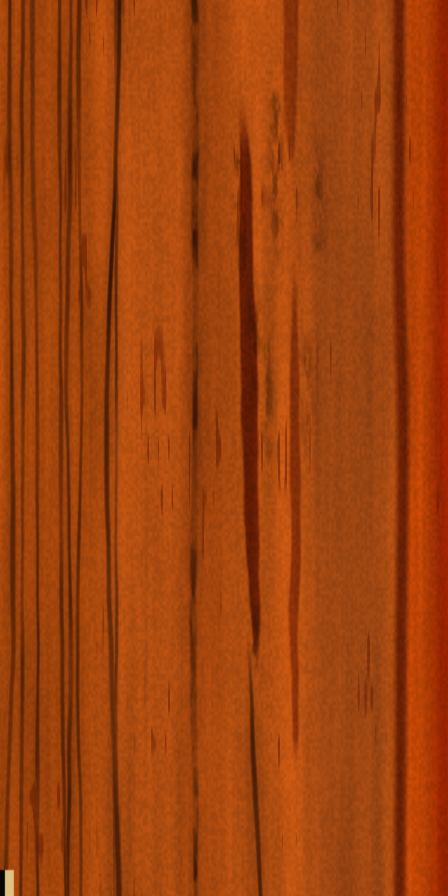
Give the GLSL for this texture, as a WebGL 2 fragment shader.

```glsl
#version 300 es
precision highp float;

uniform vec2 u_resolution;
out vec4 fragColor;

float hash(vec2 p) {
    vec3 q = fract(vec3(p.xyx) * 0.1031);
    q += dot(q, q.yzx + 33.33);
    return fract((q.x + q.y) * q.z);
}

float noise(vec2 p) {
    vec2 i = floor(p), f = fract(p);
    f = f * f * (3.0 - 2.0 * f);
    return mix(mix(hash(i), hash(i + vec2(1, 0)), f.x),
               mix(hash(i + vec2(0, 1)), hash(i + vec2(1, 1)), f.x), f.y);
}

float fbm(vec2 p) {
    float sum = 0.0, amp = 0.5;
    for (int i = 0; i < 4; i++) {
        sum += amp * noise(p);
        p = p * 2.03 + 17.3;
        amp *= 0.5;
    }
    return sum / 0.9375;
}

// Soft band from edge a to edge b
float band(float x, float a, float b, float blur) {
    return smoothstep(a - blur, a + blur, x) * (1.0 - smoothstep(b - blur, b + blur, x));
}

// Thin dark line wandering around x, with uneven weight along its length
float vein(vec2 p, float x, float width, float wander, float seed) {
    float center = x + wander * (noise(vec2(p.y * 1.7, seed)) - 0.5)
                 + 0.003 * (noise(vec2(p.y * 9.0, seed + 5.0)) - 0.5);
    float w = width * (0.6 + 0.8 * noise(vec2(p.y * 4.0, seed + 9.0)));
    float d = abs(p.x - center);
    float core = 1.0 - smoothstep(w * 0.25, w + 0.002, d);
    float halo = exp(-d * d / (w * w * 12.0));
    return (core * 0.75 + halo * 0.25) * (0.55 + 0.45 * noise(vec2(p.y * 6.0, seed + 3.0)));
}

// Lens-shaped streak tapering between two heights
float streak(vec2 p, float x, float lean, float low, float high, float width) {
    float t = clamp((p.y - low) / (high - low), 0.0, 1.0);
    float w = width * pow(sin(t * 3.14159), 0.6);
    float center = x + lean * (0.5 - t) + 0.006 * (noise(vec2(p.y * 5.0, x * 90.0)) - 0.5);
    float ragged = 0.004 * (noise(p * vec2(90.0, 14.0)) - 0.5);
    float inside = 1.0 - smoothstep(w - 0.004, w + 0.005, abs(p.x - center) + ragged);
    return inside * smoothstep(0.0, 0.08, t) * smoothstep(1.0, 0.85, t);
}

// Scattered sooty patches broken up by the grain
float smudges(vec2 p) {
    float sum = 0.0;
    for (int i = 0; i < 9; i++) {
        float k = float(i);
        vec2 c = vec2(0.52 + 0.2 * hash(vec2(k, 3.7)), 0.35 + 1.4 * hash(vec2(k, 8.2)));
        vec2 d = (p - c) / vec2(0.014, 0.09 + 0.06 * hash(vec2(k, 1.9)));
        sum += exp(-dot(d, d));
    }
    return min(sum, 1.0) * smoothstep(0.35, 0.75, fbm(p * vec2(70.0, 22.0)));
}

// Broad colour zones from left to right
vec3 zones(vec2 p) {
    float x = p.x + 0.012 * (noise(vec2(p.y * 1.5, 2.0)) - 0.5);
    vec3 c = vec3(0.71, 0.31, 0.065);
    c = mix(c, vec3(0.65, 0.275, 0.045), band(x, -0.1, 0.23, 0.04));
    c = mix(c, vec3(0.62, 0.26, 0.05), 0.8 * band(x, 0.41, 0.51, 0.03));
    c = mix(c, vec3(0.62, 0.275, 0.07), band(x, 0.69, 0.88, 0.04));
    c = mix(c, vec3(0.74, 0.265, 0.02), smoothstep(0.895, 0.925, x));
    return mix(c, vec3(0.58, 0.13, 0.005), smoothstep(0.945, 1.0, x));
}

void main() {
    vec2 p = gl_FragCoord.xy / u_resolution.x;
    float height = u_resolution.y / u_resolution.x;
    p.y *= 2.0 / height;
    vec3 soot = vec3(0.17, 0.06, 0.01);
    vec3 redwood = vec3(0.37, 0.09, 0.008);
    vec3 color = zones(p);

    // Long fibres, cloudy tone and fine pores
    float fibres = fbm(p * vec2(45.0, 0.8)) - 0.5;
    float clouds = fbm(p * vec2(9.0, 2.5) + 40.0) - 0.5;
    float pores = noise(p * vec2(190.0, 130.0)) - 0.5;
    color *= 1.0 + 0.28 * fibres + 0.14 * clouds + 0.13 * pores;
    float ticks = smoothstep(0.76, 0.92, noise(p * vec2(130.0, 9.0)))
                * smoothstep(0.55, 0.75, noise(p * vec2(11.0, 5.0) + 7.0));
    color = mix(color, redwood, 0.5 * ticks);

    // Red heartwood streaks
    float red = streak(p, 0.557, 0.03, 0.5, 1.82, 0.018);
    red = max(red, 0.7 * streak(p, 0.658, 0.0, 0.28, 1.46, 0.011));
    red = max(red, 0.6 * streak(p, 0.65, 0.0, 1.62, 2.25, 0.015));
    float edge = 0.893 + 0.012 * (noise(vec2(p.y * 2.0, 61.0)) - 0.5);
    red = max(red, 0.9 * band(p.x, edge - 0.013, edge + 0.013, 0.009));
    color = mix(color, redwood * (1.0 + 0.5 * fibres + 0.2 * pores), 0.88 * red);

    // Two groups of dark veins on the left
    float dark = 0.0;
    for (int i = 0; i < 6; i++) {
        float group = floor(float(i) / 3.0), k = mod(float(i), 3.0);
        float x = 0.022 + 0.115 * group + k * (0.03 - 0.01 * group);
        dark = max(dark, 0.8 * vein(p, x, 0.0055 - 0.001 * group, 0.018, float(i) * 13.0));
    }

    // Bowed vein, mottled central vein and lower crack
    dark = max(dark, vein(p, 0.253 + 0.012 * sin(3.0 * (p.y - 1.5)), 0.0065, 0.006, 83.0));
    dark = max(dark, 0.7 * vein(p, 0.258, 0.004, 0.01, 91.0));
    float mottle = 0.45 + 0.55 * smoothstep(0.3, 0.65, fbm(p * vec2(60.0, 16.0)));
    dark = max(dark, mottle * vein(p, 0.435, 0.0085, 0.012, 105.0));
    float crack = vein(p, 0.584 - 0.045 * p.y, 0.006, 0.008, 121.0);
    dark = max(dark, crack * (1.0 - smoothstep(0.45, 0.6, p.y)));
    dark = max(dark, 0.5 * smudges(p));
    color = mix(color, soot, 0.92 * dark);

    // Chipped lower left corner
    float chip = band(p.x, -0.1, 0.031, 0.002) * band(p.y, -0.1, 0.058, 0.003);
    vec3 chipColor = mix(vec3(0.03, 0.02, 0.01), vec3(0.88, 0.76, 0.52), smoothstep(0.009, 0.013, p.x));
    color = mix(color, chipColor, chip);
    fragColor = vec4(clamp(color, 0.0, 1.0), 1.0);
}
```
